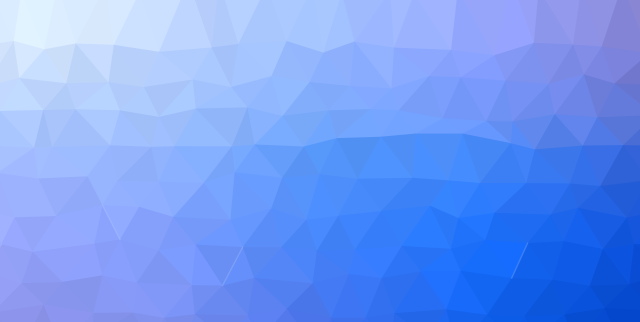
This background is drawn by a WebGL 2 fragment shader. Its source:

```glsl
#version 300 es
precision highp float;
// Low-poly background: a jittered, staggered lattice is split into triangles.
// Each facet takes one flat tone from a smooth colour mesh at its centroid;
// edges are blended by coverage and a few diagonals carry a pale hairline.
uniform vec2 u_resolution;
out vec4 fragColor;

const vec2 CELL = vec2(0.0625, 0.102);    // lattice pitch, share of the canvas
const vec2 ORIGIN = vec2(0.005, 0.034);
const vec2 JITTER = vec2(0.56, 0.46);
const float RIDGE_ROW = 5.0;              // row raised right of the centre
const float RIDGE_LIFT = 0.034;
const float RIDGE_CALM = 0.35;            // share of vertical jitter kept there
const float TOP_LIFT = 0.085;             // stretches the uppermost facets
const float TONE_VARIATION = 0.03;
const float HAIRLINE_SHARE = 0.04;
const float HAIRLINE_WIDTH = 0.001;
const float HAIRLINE_ALPHA = 0.22;
const vec3 HAIRLINE_COLOR = vec3(0.78, 0.86, 1.0);
const vec3 GLOW_COLOR = vec3(0.85, 0.92, 1.0);
const vec2 GLOW_CENTER = vec2(0.06, 1.0);
const vec2 GLOW_RADIUS = vec2(0.24, 0.25);

// Colour bands, each running from left to right.
const vec3 TOP[5] = vec3[5](vec3(0.86, 0.92, 1.0), vec3(0.76, 0.84, 1.0),
    vec3(0.64, 0.76, 1.0), vec3(0.60, 0.66, 1.0), vec3(0.54, 0.53, 0.84));
const vec3 UPPER[5] = vec3[5](vec3(0.79, 0.87, 1.0), vec3(0.70, 0.81, 1.0),
    vec3(0.54, 0.69, 1.0), vec3(0.50, 0.61, 1.0), vec3(0.44, 0.47, 0.82));
const vec3 ABOVE_RIDGE[5] = vec3[5](vec3(0.67, 0.78, 1.0), vec3(0.63, 0.75, 0.99),
    vec3(0.45, 0.65, 0.98), vec3(0.41, 0.59, 0.99), vec3(0.33, 0.45, 0.84));
const vec3 BELOW_RIDGE[5] = vec3[5](vec3(0.64, 0.74, 1.0), vec3(0.58, 0.71, 0.99),
    vec3(0.34, 0.59, 0.97), vec3(0.29, 0.55, 0.98), vec3(0.22, 0.39, 0.84));
const vec3 LOWER[5] = vec3[5](vec3(0.60, 0.66, 1.0), vec3(0.51, 0.62, 1.0),
    vec3(0.27, 0.52, 0.98), vec3(0.10, 0.44, 1.0), vec3(0.05, 0.32, 0.86));
const vec3 BOTTOM[5] = vec3[5](vec3(0.55, 0.57, 0.90), vec3(0.50, 0.57, 0.93),
    vec3(0.28, 0.45, 0.92), vec3(0.06, 0.38, 0.93), vec3(0.01, 0.26, 0.77));

float hash(vec2 p) {
    return fract(sin(dot(p, vec2(127.1, 311.7))) * 4375.85);
}

vec3 ramp(vec3 stops[5], float x) {
    float s = clamp(x, 0.0, 1.0) * 4.0;
    int i = min(int(s), 3);
    return mix(stops[i], stops[i + 1], s - float(i));
}

float rise(float from, float to, float y) {
    return clamp((y - from) / (to - from), 0.0, 1.0);
}

vec3 colorMesh(vec2 uv) {
    vec3 c = mix(ramp(BOTTOM, uv.x), ramp(LOWER, uv.x), rise(0.0, 0.25, uv.y));
    c = mix(c, ramp(BELOW_RIDGE, uv.x), rise(0.25, 0.54, uv.y));
    c = mix(c, ramp(ABOVE_RIDGE, uv.x), rise(0.54, 0.60, uv.y));
    c = mix(c, ramp(UPPER, uv.x), rise(0.60, 0.75, uv.y));
    c = mix(c, ramp(TOP, uv.x), rise(0.75, 0.96, uv.y));
    float glow = 1.0 - smoothstep(0.45, 1.0, length((uv - GLOW_CENTER) / GLOW_RADIUS));
    return mix(c, GLOW_COLOR, glow);
}

// Jittered lattice point in canvas shares; odd rows shift by half a cell.
vec2 vertex(vec2 id) {
    float ridge = step(abs(id.y - RIDGE_ROW), 0.5);
    vec2 offset = (vec2(hash(id), hash(id + 41.3)) - 0.5) * JITTER;
    offset.y *= mix(1.0, RIDGE_CALM, ridge);
    vec2 v = ORIGIN + (id + vec2(0.5 * mod(id.y, 2.0), 0.0) + offset) * CELL;
    float span = smoothstep(0.49, 0.55, v.x) * (1.0 - smoothstep(0.77, 0.83, v.x));
    v.y += RIDGE_LIFT * span * ridge + TOP_LIFT * step(8.5, id.y);
    return v;
}

// Signed distance to the line ab, positive on its right side.
float side(vec2 p, vec2 a, vec2 b) {
    vec2 e = normalize(b - a);
    return dot(p - a, vec2(e.y, -e.x));
}

float segment(vec2 p, vec2 a, vec2 b) {
    vec2 e = b - a;
    return length(p - a - e * clamp(dot(p - a, e) / dot(e, e), 0.0, 1.0));
}

// Adds one counter-clockwise facet, weighted by its coverage of the pixel.
void addFacet(vec2 p, vec2 a, vec2 b, vec2 c, vec2 scale, float seed, inout vec4 sum) {
    float d = max(side(p, a * scale, b * scale),
        max(side(p, b * scale, c * scale), side(p, c * scale, a * scale)));
    float cover = clamp(0.5 - d * u_resolution.y, 0.0, 1.0);
    if (cover <= 0.0) return;
    vec3 tone = colorMesh((a + b + c) / 3.0);
    tone *= 1.0 + TONE_VARIATION * (seed - 0.4) * 2.0;
    sum += vec4(min(tone, 1.0), 1.0) * cover;
}

void main() {
    vec2 uv = gl_FragCoord.xy / u_resolution;
    vec2 scale = vec2(u_resolution.x / u_resolution.y, 1.0);
    vec2 p = uv * scale;
    vec2 home = floor((uv - ORIGIN) / CELL);
    float pixel = 1.0 / u_resolution.y;
    vec4 sum = vec4(0.0);
    float line = 0.0;
    for (int j = -1; j <= 1; j++) for (int i = -2; i <= 1; i++) {
        vec2 id = home + vec2(i, j);
        vec2 a = vertex(id), b = vertex(id + vec2(1, 0));
        vec2 c = vertex(id + vec2(1, 1)), d = vertex(id + vec2(0, 1));
        // The shorter diagonal alternates with the row stagger.
        bool even = mod(id.y, 2.0) < 0.5;
        vec2 low = even ? b : a, high = even ? d : c;
        addFacet(p, a, b, high, scale, hash(id + 7.7), sum);
        addFacet(p, low, c, d, scale, hash(id + 19.1), sum);
        float lit = step(hash(id + 63.9), HAIRLINE_SHARE);
        float dist = segment(p, low * scale, high * scale);
        line = max(line, lit * (1.0 - smoothstep(0.0, HAIRLINE_WIDTH + pixel, dist)));
    }
    vec3 color = sum.a > 0.0 ? sum.rgb / sum.a : colorMesh(uv);
    fragColor = vec4(mix(color, HAIRLINE_COLOR, line * HAIRLINE_ALPHA), 1.0);
}
```
